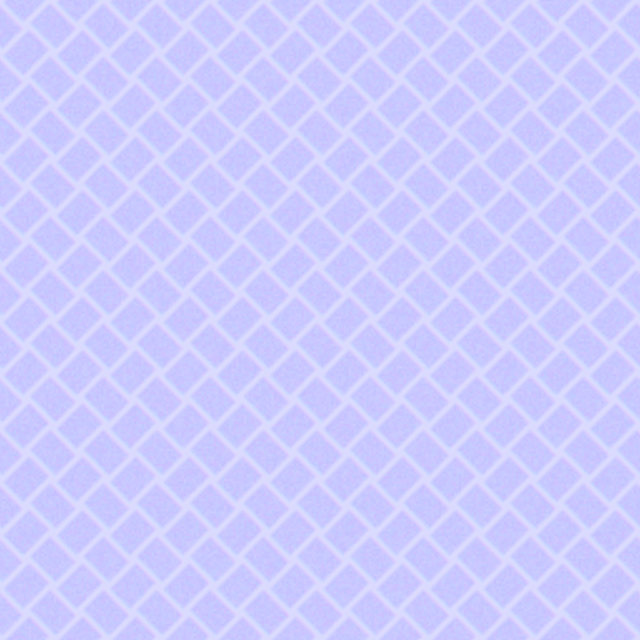
This texture map is drawn by a three.js fragment shader. Its source:

```glsl
varying vec2 vUv;

vec2 hash22(vec2 p) {
  vec3 q = fract(p.xyx * vec3(0.1031, 0.1030, 0.0973));
  q += dot(q, q.yzx + 33.33);
  return fract((q.xx + q.yz) * q.zy);
}

// Two-channel value noise that wraps after `period` cells
vec2 wrappedNoise(vec2 uv, float period) {
  vec2 p = uv * period;
  vec2 cell = floor(p);
  vec2 f = smoothstep(0.0, 1.0, p - cell);
  vec2 lo = mod(cell, period);
  vec2 hi = mod(cell + 1.0, period);
  vec2 bottom = mix(hash22(lo), hash22(vec2(hi.x, lo.y)), f.x);
  vec2 top = mix(hash22(vec2(lo.x, hi.y)), hash22(hi), f.x);
  return mix(bottom, top, f.y);
}

// Soft-edged rectangle: 1 on the block, 0 in the joint
float softBlock(vec2 p, vec2 halfSize, float bevel) {
  vec2 side = 1.0 - smoothstep(-bevel, bevel, abs(p) - halfSize);
  return side.x * side.y;
}

// Checkerboard of blocks, turned a quarter on odd cells
float weaveHeight(vec2 p, vec2 halfSize, float bevel) {
  vec2 home = floor(p);
  float height = 0.0;
  for (int j = -1; j <= 1; j++) {
    for (int i = -1; i <= 1; i++) {
      vec2 cell = home + vec2(float(i), float(j));
      float odd = mod(cell.x + cell.y, 2.0);
      vec2 size = odd > 0.5 ? halfSize.yx : halfSize;
      height = max(height, softBlock(p - cell - 0.5, size, bevel));
    }
  }
  return height;
}

// Diagonal axes: u runs up-right, v runs up-left
vec2 toDiagonal(vec2 p) {
  return vec2(p.x + p.y, p.y - p.x);
}

void main() {
  const float repeats = 12.0;
  const float bevel = 0.072;
  const float stepSize = 0.01;
  const float tiltStrength = 0.0018;
  const float grainStrength = 0.05;
  vec2 halfSize = vec2(0.37, 0.48);
  vec3 blockColor = vec3(0.783, 0.779, 1.0);
  vec3 jointColor = vec3(0.856, 0.856, 0.995);

  vec2 p = toDiagonal(vUv * repeats);
  float height = weaveHeight(p, halfSize, bevel);

  // Slope along the diagonals, turned back to the canvas axes
  vec2 du = vec2(stepSize, 0.0);
  vec2 dv = vec2(0.0, stepSize);
  float slopeU = weaveHeight(p + du, halfSize, bevel) - weaveHeight(p - du, halfSize, bevel);
  float slopeV = weaveHeight(p + dv, halfSize, bevel) - weaveHeight(p - dv, halfSize, bevel);
  vec2 slope = vec2(slopeU - slopeV, slopeU + slopeV) / (2.0 * stepSize);

  // Joints, tinted bevels and fine grain on the blocks
  vec3 color = mix(jointColor, blockColor, height);
  color.rg += vec2(-slope.x, slope.y) * tiltStrength;
  color.rg += (wrappedNoise(vUv, 256.0) - 0.5) * grainStrength * height;

  gl_FragColor = vec4(clamp(color, 0.0, 1.0), 1.0);
}
```
